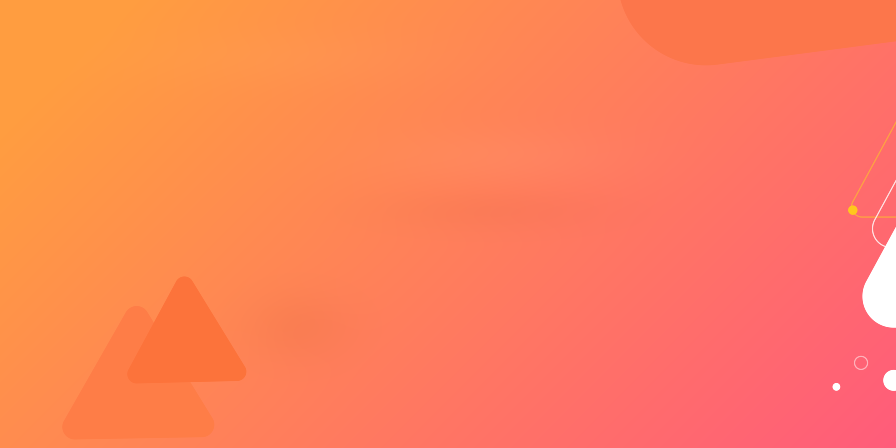
A WebGL 2 fragment shader for this background:

```glsl
#version 300 es
precision highp float;
// Warm diagonal gradient with rounded triangles, thin outlines and dots.

uniform vec2 u_resolution;
out vec4 fragColor;

// Colours
const vec3 ORANGE = vec3(1.0, 0.615, 0.25);
const vec3 PINK = vec3(1.0, 0.36, 0.48);
const vec3 CORNER_TINT = vec3(0.99, 0.463, 0.295);
const vec3 BACK_TINT = vec3(0.995, 0.49, 0.28);
const vec3 FRONT_TINT = vec3(0.99, 0.45, 0.23);
const vec3 GOLD_LINE = vec3(0.99, 0.66, 0.24);
const vec3 GOLD = vec3(1.0, 0.78, 0.11);
const vec3 WHITE = vec3(1.0);

// Layout, in units of canvas height
const float FLAT_ORANGE = 0.1;
const float STROKE = 0.0028;
const vec2 SOLID_CORNER = vec2(1.995, 0.3385);
const vec2 LINE_CORNER = vec2(1.9896, 0.4896);
const vec2 GOLD_CORNER = vec2(1.9245, 0.539);
const vec2 GOLD_DOT = vec2(1.9036, 0.531);
const vec2 RING = vec2(1.922, 0.190);
const vec2 SMALL_DOT = vec2(1.867, 0.1365);
const vec2 LARGE_DOT = vec2(1.995, 0.151);
const vec2 SIDE = vec2(0.195, 0.359); // from lower left corner to apex

// Soft smudges: centre and radii, with their signed brightness
const int SMUDGES = 4;
const vec4 SMUDGE[SMUDGES] = vec4[](
    vec4(0.67, 0.27, 0.12, 0.08), vec4(1.12, 0.65, 0.28, 0.06),
    vec4(1.10, 0.53, 0.25, 0.05), vec4(0.65, 0.87, 0.35, 0.06));
const float SMUDGE_GAIN[SMUDGES] = float[](-0.02, 0.02, -0.015, 0.012);

float segmentDistance(vec2 p, vec2 a, vec2 b) {
    vec2 ab = b - a;
    return length(p - a - ab * clamp(dot(p - a, ab) / dot(ab, ab), 0.0, 1.0));
}

float cross2(vec2 a, vec2 b) {
    return a.x * b.y - a.y * b.x;
}

// Triangle with counter-clockwise corners, grown by radius r
float roundTriangle(vec2 p, vec2 a, vec2 b, vec2 c, float r) {
    float edge = min(segmentDistance(p, a, b),
                     min(segmentDistance(p, b, c), segmentDistance(p, c, a)));
    float inside = min(cross2(b - a, p - a),
                       min(cross2(c - b, p - b), cross2(a - c, p - c)));
    return (inside > 0.0 ? -edge : edge) - r;
}

// Upright triangle placed by its lower left corner
float uprightTriangle(vec2 p, vec2 corner, float r) {
    return roundTriangle(p, corner, corner + vec2(2.0 * SIDE.x, 0.0),
                         corner + SIDE, r);
}

float circle(vec2 p, vec2 centre, float r) {
    return length(p - centre) - r;
}

float outline(float d) {
    return abs(d) - 0.5 * STROKE;
}

void paint(inout vec3 colour, vec3 tint, float d, float alpha) {
    float halfPixel = 0.5 / u_resolution.y;
    colour = mix(colour, tint, alpha * (1.0 - smoothstep(-halfPixel, halfPixel, d)));
}

void main() {
    vec2 p = gl_FragCoord.xy / u_resolution.y;

    // Diagonal gradient
    float t = (p.x + 1.0 - p.y) / 3.0;
    vec3 colour = mix(ORANGE, PINK, clamp((t - FLAT_ORANGE) / (1.0 - FLAT_ORANGE), 0.0, 1.0));

    // Soft smudges
    for (int i = 0; i < SMUDGES; i++) {
        vec2 q = (p - SMUDGE[i].xy) / SMUDGE[i].zw;
        colour += SMUDGE_GAIN[i] * exp(-dot(q, q));
    }

    // Large shape at the top
    paint(colour, CORNER_TINT, roundTriangle(p, vec2(1.576, 1.052),
          vec2(2.357, 1.154), vec2(1.823, 1.78), 0.198), 1.0);

    // Pair of triangles at the lower left
    paint(colour, BACK_TINT, roundTriangle(p, vec2(0.167, 0.047),
          vec2(0.4505, 0.052), vec2(0.305, 0.289), 0.028), 1.0);
    paint(colour, FRONT_TINT, roundTriangle(p, vec2(0.305, 0.165),
          vec2(0.529, 0.1705), vec2(0.4115, 0.362), 0.021), 1.0);

    // Outlined and solid triangles at the right edge
    paint(colour, GOLD_LINE, outline(uprightTriangle(p, GOLD_CORNER, 0.0235)), 0.9);
    paint(colour, WHITE, outline(uprightTriangle(p, LINE_CORNER, 0.042)), 0.8);
    paint(colour, WHITE, uprightTriangle(p, SOLID_CORNER, 0.07), 1.0);

    // Dots and ring
    paint(colour, GOLD, circle(p, GOLD_DOT, 0.0105), 1.0);
    paint(colour, WHITE, outline(circle(p, RING, 0.0145)), 0.5);
    paint(colour, WHITE, circle(p, SMALL_DOT, 0.0087), 1.0);
    paint(colour, WHITE, circle(p, LARGE_DOT, 0.0235), 1.0);

    fragColor = vec4(clamp(colour, 0.0, 1.0), 1.0);
}
```
